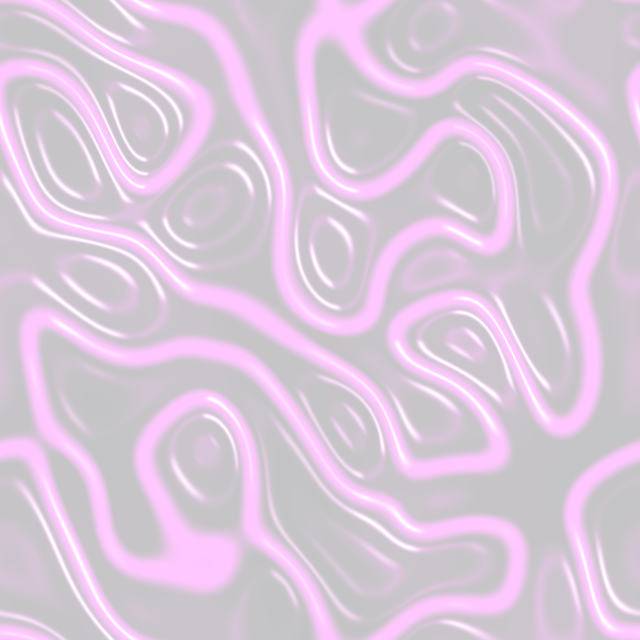
Write a WebGL 2 fragment shader that draws this texture.

```glsl
#version 300 es
precision highp float;
// Glossy pink ripples on grey: contour bands of a smooth random field.
// The field is a sum of plane waves with whole wave numbers, so it tiles;
// its slope lights the stretches of line that run from upper left to lower right.

uniform vec2 u_resolution;
out vec4 fragColor;

const float TAU = 6.2831853;
const int WAVES = 20;

float hash(float x) {
    return fract(sin(x * 91.37) * 437.58);
}

// Layered sines, about unit variance, strongest along the rising diagonal.
float waveField(vec2 p, float seed, float minFreq, float maxFreq) {
    float sum = 0.0;
    for (int i = 0; i < WAVES; i++) {
        float id = float(i) + seed;
        float angle = float(i) * 2.4 + seed;
        float freq = mix(minFreq, maxFreq, hash(id + 0.37));
        vec2 k = floor(freq * vec2(cos(angle), sin(angle)) + 0.5);
        float weight = 1.0 + 0.45 * sin(2.0 * angle);
        sum += weight * sin(TAU * (dot(k, p) + hash(id + 7.13)));
    }
    return sum / sqrt(0.55 * float(WAVES));
}

// Height with a gentle periodic warp that bends the contours.
float height(vec2 p) {
    vec2 warp = sin(TAU * (vec2(2.0, 3.0) * p.yx + vec2(0.15, 0.6)));
    warp += 0.5 * sin(TAU * (vec2(4.0, -3.0) * p + p.yx + 0.3));
    return waveField(p + 0.02 * warp, 12.0, 2.0, 5.0);
}

void main() {
    vec2 p = gl_FragCoord.xy / u_resolution;

    // Height, slope, and how far the slope follows the rising diagonal
    float h = height(p);
    vec2 e = vec2(0.0015, 0.0);
    vec2 slope = vec2(height(p + e.xy) - height(p - e.xy),
                      height(p + e.yx) - height(p - e.yx)) / (2.0 * e.x);
    float steep = length(slope);
    float along = dot(slope, vec2(0.7071));
    float facing = along * along / (steep + 0.5);
    float patchy = smoothstep(-1.4, 1.6, waveField(p, 41.0, 1.0, 4.0));

    // One solid band of nearly even width, with fainter parallel ripples
    float distanceToLine = abs(h) / sqrt(steep * steep + 110.0);
    float band = 1.0 - smoothstep(0.004, 0.022, distanceToLine);
    float crest = 0.5 + 0.5 * cos(h * TAU / 0.95);
    float lit = smoothstep(10.0, 23.0, facing) * (0.45 + 0.55 * patchy);
    float ripple = pow(crest, 4.0) * mix(0.06 + 0.36 * patchy, 1.0, lit);
    float haze = 0.12 * patchy;
    float pink = 1.0 - (1.0 - band) * (1.0 - ripple) * (1.0 - haze);

    // White gloss along the crests
    float gloss = pow(crest, 7.0) * smoothstep(13.0, 25.0, facing);
    gloss *= 0.4 + 0.6 * smoothstep(0.2, 0.6, patchy);

    vec3 color = mix(vec3(0.77, 0.77, 0.775), vec3(1.0, 0.78, 1.0), pink);
    color = mix(color, vec3(1.0), gloss);
    fragColor = vec4(color, 1.0);
}
```
